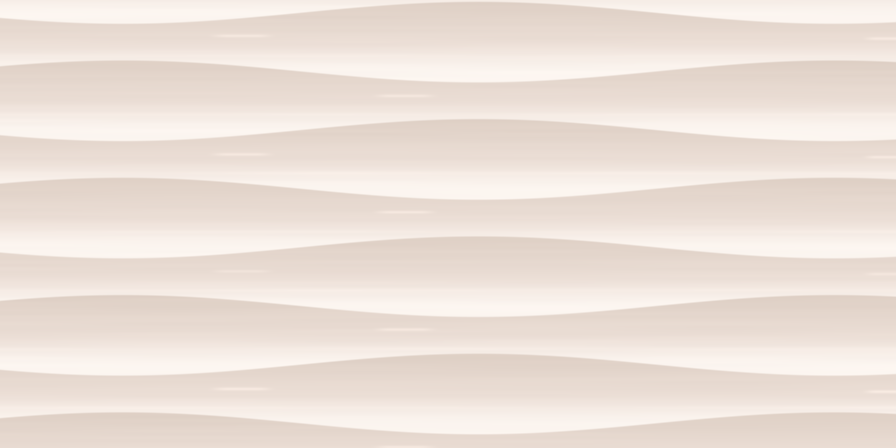
A Shadertoy shader for this texture:

```glsl
// Cream relief of stacked wavy ridges, shaded from dusky top to glossy bottom
#define PITCH 0.1309       // mean distance between ridge edges, in heights
#define FIRST_EDGE 0.0286  // mean depth of the top edge
#define SWING 0.0245       // amplitude of an edge
#define WAVELENGTH 0.794   // in canvas widths
#define CREST_X 0.534      // where even edges rise highest
#define EDGE_SOFT 0.0026
#define STREAK 0.012       // strength of the brushed sheen
#define GLINT 0.045        // strength of the short highlights
#define SHADE vec3(0.870, 0.812, 0.770)
#define BODY vec3(0.930, 0.880, 0.848)
#define LIGHT vec3(0.988, 0.963, 0.942)

const float TAU = 6.2831853;

float hash(vec2 p) {
    return fract(sin(dot(p, vec2(127.1, 311.7))) * 43758.5453);
}

float noise(vec2 p) {
    vec2 cell = floor(p), f = fract(p);
    f = f * f * (3.0 - 2.0 * f);
    return mix(mix(hash(cell), hash(cell + vec2(1, 0)), f.x),
               mix(hash(cell + vec2(0, 1)), hash(cell + vec2(1, 1)), f.x), f.y);
}

// Depth of edge k below the top; neighbouring edges swing in opposition
float edgeDepth(float k, float x) {
    float side = 1.0 - 2.0 * mod(k, 2.0);
    return FIRST_EDGE + k * PITCH - side * SWING * cos(TAU * (x - CREST_X) / WAVELENGTH);
}

// Soft, thin horizontal highlight
float glint(vec2 d, float halfLength) {
    float along = 1.0 - smoothstep(0.4, 1.0, abs(d.x) / halfLength);
    return along * exp(-pow(d.y / 0.0035, 2.0));
}

vec3 ridgeColor(float k, vec2 p) {
    float fromCentre = p.y - FIRST_EDGE - (k + 0.5) * PITCH;
    float t = fromCentre / (PITCH + 2.0 * SWING) + 0.5;

    // Tone runs down the full height of the ridge
    vec3 color = mix(SHADE, BODY, clamp(t / 0.6, 0.0, 1.0));
    color = mix(color, LIGHT, smoothstep(0.48, 0.90, t));

    // Brushed sheen and a faint reflected line
    float sheen = noise(vec2(p.x * 5.0 + 17.0 * k, p.y * 130.0)) - 0.5;
    float line = exp(-pow((t - 0.67) / 0.022, 2.0));
    color += STREAK * (sheen + line * (0.4 + noise(vec2(p.x * 6.0, k))));

    // Short highlights sit just above the centre, by ridge parity
    float odd = mod(k, 2.0);
    float y = fromCentre + 0.014 - 0.004 * hash(vec2(k, 3.0));
    float shine = glint(vec2(p.x - mix(0.27, 0.452, odd), y), 0.04);
    shine += (1.0 - odd) * glint(vec2(p.x - 0.99, y - 0.006), 0.03);
    return color + GLINT * shine * (0.7 + 0.5 * hash(vec2(k, 8.0)));
}

void mainImage(out vec4 fragColor, in vec2 fragCoord) {
    vec2 p = fragCoord / iResolution.xy;
    p.y = 1.0 - p.y;
    float soft = max(EDGE_SOFT, 0.75 / iResolution.y);

    // Lay each ridge over the one above it
    vec3 color = ridgeColor(-1.0, p);
    for (float k = 0.0; k * PITCH < 1.0 + PITCH; k++) {
        float cover = smoothstep(-soft, soft, p.y - edgeDepth(k, p.x));
        color = mix(color, ridgeColor(k, p), cover);
    }
    fragColor = vec4(clamp(color, 0.0, 1.0), 1.0);
}
```
